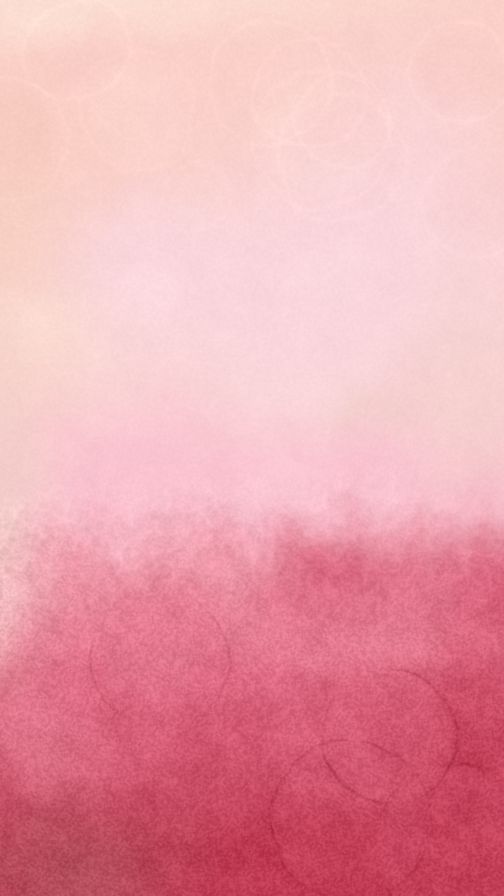
A WebGL 2 fragment shader for this background:

```glsl
#version 300 es
precision highp float;
uniform vec2 u_resolution;
out vec4 fragColor;

// Palette
const vec3 CREAM = vec3(0.99, 0.89, 0.84);
const vec3 PEACH = vec3(0.98, 0.81, 0.78);
const vec3 APRICOT = vec3(0.97, 0.81, 0.74);
const vec3 BLUSH = vec3(0.98, 0.84, 0.87);
const vec3 BEIGE = vec3(0.95, 0.81, 0.79);
const vec3 PINK = vec3(0.98, 0.76, 0.81);
const vec3 CORAL = vec3(0.95, 0.64, 0.70);
const vec3 ROSE = vec3(0.91, 0.51, 0.59);
const vec3 RASPBERRY = vec3(0.85, 0.38, 0.48);
const vec3 WINE = vec3(0.75, 0.22, 0.32);
const vec3 DUSTY = vec3(0.70, 0.33, 0.38);
// Tuning
const float ASPECT = 0.5625;
const float WARP = 0.024;
const float GRAIN = 0.085;
const float GRAIN_SCALE = 430.0;
const float CELL_SCALE = 75.0;
const float RIM = 0.0017;
const int BLOOMS = 36;
// Dried stains: centre x, centre y, radius, strength
const vec4 STAINS[4] = vec4[4](
    vec4(0.435, 0.177, 0.075, 1.0), vec4(0.508, 0.056, 0.090, 0.9),
    vec4(0.391, 0.085, 0.089, 0.6), vec4(0.178, 0.264, 0.077, 0.5));

vec2 hash2(vec2 p) {
    vec3 q = fract(p.xyx * vec3(0.1031, 0.1030, 0.0973));
    q += dot(q, q.yzx + 33.33);
    return fract((q.xx + q.yz) * q.zy);
}

float valueNoise(vec2 p) {
    vec2 i = floor(p), f = smoothstep(0.0, 1.0, fract(p));
    float low = mix(hash2(i).x, hash2(i + vec2(1, 0)).x, f.x);
    float high = mix(hash2(i + vec2(0, 1)).x, hash2(i + 1.0).x, f.x);
    return mix(low, high, f.y);
}

// Distance to the nearest scattered cell point
float cellular(vec2 p) {
    vec2 i = floor(p), f = fract(p);
    float nearest = 2.0;
    for (int k = 0; k < 9; k++) {
        vec2 cell = vec2(k % 3 - 1, k / 3 - 1);
        nearest = min(nearest, length(cell + hash2(i + cell) - f));
    }
    return nearest;
}

// Rotated, layered sines, roughly -1 to 1
float waves(vec2 p) {
    float sum = 0.0, amp = 0.5;
    for (int i = 0; i < 6; i++) {
        p = mat2(0.8, 0.6, -0.6, 0.8) * p + 1.7;
        sum += amp * sin(p.x + sin(p.y * 1.3)) * cos(p.y);
        p *= 1.9;
        amp *= 0.6;
    }
    return sum;
}

// Soft elliptical patch of pigment
void wash(inout vec3 color, vec2 p, vec2 centre, vec2 radii, vec3 tint, float amount) {
    vec2 d = (p - centre) / radii;
    color = mix(color, tint, amount * exp(-dot(d, d)));
}

void main() {
    vec2 p = gl_FragCoord.xy / u_resolution * vec2(ASPECT, 1.0);
    vec2 q = p + WARP * vec2(waves(p * 19.0), waves(p * 19.0 + 8.0));

    // Vertical ramp
    float h = q.y + 0.018 * waves(p * 36.0);
    vec3 color = mix(WINE, RASPBERRY, smoothstep(0.03, 0.22, h));
    color = mix(color, ROSE, smoothstep(0.19, 0.33, h));
    color = mix(color, CORAL, smoothstep(0.31, 0.40, h));
    color = mix(color, PINK, smoothstep(0.37, 0.45, h));
    color = mix(color, mix(PEACH, BLUSH, 0.6), smoothstep(0.45, 0.57, h));
    color = mix(color, PEACH, smoothstep(0.70, 0.85, h));

    // Upper clouds
    wash(color, q, vec2(0.00, 0.72), vec2(0.09, 0.20), APRICOT, 0.7);
    wash(color, q, vec2(0.37, 0.69), vec2(0.15, 0.14), BLUSH, 0.95);
    wash(color, q, vec2(0.47, 0.83), vec2(0.10, 0.09), BLUSH, 0.6);
    wash(color, q, vec2(0.18, 0.69), vec2(0.08, 0.07), BLUSH, 0.8);
    wash(color, q, vec2(0.05, 0.63), vec2(0.06, 0.04), CREAM, 0.6);
    wash(color, q, vec2(0.54, 0.56), vec2(0.09, 0.10), BEIGE, 0.6);
    wash(color, q, vec2(0.41, 0.54), vec2(0.04, 0.03), BEIGE, 0.7);
    wash(color, q, vec2(0.16, 0.50), vec2(0.10, 0.05), PINK, 0.7);
    wash(color, q, vec2(0.28, 0.45), vec2(0.09, 0.05), PINK, 0.8);
    wash(color, q, vec2(0.00, 0.46), vec2(0.05, 0.13), BEIGE, 0.8);
    wash(color, q, vec2(0.00, 0.31), vec2(0.03, 0.10), BEIGE, 0.4);
    wash(color, q, vec2(0.00, 1.00), vec2(0.40, 0.04), CREAM, 0.8);

    // Lower pigment
    wash(color, q, vec2(0.38, 0.36), vec2(0.09, 0.045), RASPBERRY, 0.85);
    wash(color, q, vec2(0.55, 0.34), vec2(0.07, 0.07), RASPBERRY, 1.0);
    wash(color, q, vec2(0.43, 0.27), vec2(0.10, 0.03), ROSE, 0.4);
    wash(color, q, vec2(0.05, 0.17), vec2(0.08, 0.06), ROSE, 0.6);
    wash(color, q, vec2(0.07, 0.03), vec2(0.13, 0.08), DUSTY, 0.8);
    wash(color, q, vec2(0.54, 0.14), vec2(0.10, 0.12), WINE, 0.7);

    // Scattered blooms with faint rims
    for (int i = 0; i < BLOOMS; i++) {
        vec2 r = hash2(vec2(i, 7)), s = hash2(vec2(i, 19));
        float d = length(mix(p, q, 0.4) - vec2(r.x * ASPECT, 0.2 + 0.75 * r.y)) - 0.03 - 0.05 * s.x;
        color += (s.y - 0.45) * vec3(0.012, 0.035, 0.030) * smoothstep(0.003, -0.025, d);
        color += (r.y - 0.45) * 0.025 * exp(-d * d / (RIM * RIM * 2.0));
    }

    // Overlapping stains with broken rims
    for (int i = 0; i < 4; i++) {
        vec4 s = STAINS[i];
        float d = length(p - s.xy) - s.z + 0.004 * waves(p * 48.0 + s.xy * 90.0);
        float ink = smoothstep(-0.5, 0.4, waves(p * 26.0 + s.z * 300.0));
        color = mix(color, RASPBERRY, 0.2 * s.w * smoothstep(0.003, -0.012, d));
        color *= 1.0 - s.w * ink * exp(-d * d / (RIM * RIM)) * vec3(0.12, 0.24, 0.20);
    }

    // Mottling, granulation and paper grain
    float pigment = smoothstep(0.50, 0.28, h);
    float fringe = exp(-pow((h - 0.38) / 0.06, 2.0));
    color += waves(p * 60.0) * mix(0.008, 0.035, pigment);
    color += 0.06 * fringe * (cellular(q * CELL_SCALE) - 0.5);
    float grain = valueNoise(mat2(0.8, 0.6, -0.6, 0.8) * p * GRAIN_SCALE) - 0.5;
    color += grain * GRAIN * mix(0.25, 1.0, pigment);
    fragColor = vec4(clamp(color, 0.0, 1.0), 1.0);
}
```
